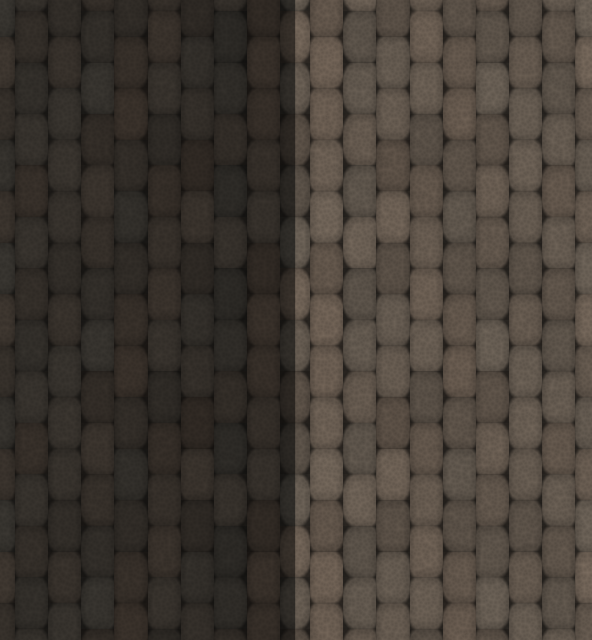
A WebGL 2 fragment shader for this texture:

```glsl
#version 300 es
precision highp float;
// Columns of rounded shingles folded down the middle: shaded left, lit right.
// Columns mirror about the fold, alternate by half a shingle, and their tones
// recur every few rows; rounded-box distances give the seams and corner gaps.

uniform vec2 u_resolution;
out vec4 outColor;

#define FOLD_X 0.4986       // fold position across the canvas
#define COLUMN_WIDTH 0.0560 // width of one column
#define FOLD_HALF 0.0253    // half width of the column on the fold
#define ROWS 12.43          // shingles down the canvas
#define ROW_PHASE 1.214     // vertical shift, in shingles
#define TONE_PERIOD 5.0     // rows before the tones recur
#define TONE_RANGE 0.24     // brightness spread between shingles
#define GRAIN_CELLS 150.0   // speckles across the canvas
#define GRAIN_DEPTH 0.16    // speckle strength
#define LIT_COLOR vec3(0.382, 0.340, 0.299)
#define SHADE_COLOR vec3(0.207, 0.186, 0.164)

float hash(vec2 p) {
    vec3 q = fract(p.xyx * vec3(0.1031, 0.1030, 0.0973));
    q += dot(q, q.yzx + 33.33);
    return fract((q.x + q.y) * q.z);
}

// Distance to the nearest scattered point
float cellular(vec2 p) {
    vec2 cell = floor(p);
    float nearest = 2.0;
    for (int j = -1; j <= 1; j++) {
        for (int i = -1; i <= 1; i++) {
            vec2 c = cell + vec2(i, j);
            vec2 seed = c + vec2(hash(c), hash(c + 71.7));
            nearest = min(nearest, distance(p, seed));
        }
    }
    return nearest;
}

float roundedBox(vec2 p, vec2 halfSize, float radius) {
    vec2 q = abs(p) - halfSize + radius;
    return length(max(q, 0.0)) + min(max(q.x, q.y), 0.0) - radius;
}

void main() {
    vec2 uv = gl_FragCoord.xy / u_resolution;
    float side = uv.x - FOLD_X;
    float fromFold = abs(side);
    float lit = smoothstep(-0.7, 0.7, side * u_resolution.x);

    // Column and row of this shingle
    float column = max(floor((fromFold - FOLD_HALF) / COLUMN_WIDTH) + 1.0, 0.0);
    float down = (1.0 - uv.y) * ROWS - ROW_PHASE - 0.5 * mod(column, 2.0);
    float row = floor(down);
    vec2 id = vec2(column, mod(row, TONE_PERIOD));

    // Local position, one column wide, flattened to make tall corners
    bool onFold = column < 0.5;
    float center = onFold ? 0.0 : FOLD_HALF + (column - 0.5) * COLUMN_WIDTH;
    vec2 local = vec2((fromFold - center) / COLUMN_WIDTH, (fract(down) - 0.5) * 1.08);
    vec2 halfSize = vec2(onFold ? FOLD_HALF / COLUMN_WIDTH : 0.5, 0.54);

    // Each edge of a column has its own corner radius
    float edge = column + step(0.0, local.x);
    float radius = onFold ? 0.42 : mix(0.20, 0.43, hash(vec2(edge * 3.7, column + 9.0)));
    float d = roundedBox(local, halfSize, radius);

    // Tone and slight warm or cool tint of the shingle
    float tone = 1.0 + TONE_RANGE * (hash(id + 13.0) - 0.5);
    float warmth = (hash(id + 47.0) - 0.5) * mix(0.10, 0.04, lit);
    vec3 color = mix(SHADE_COLOR, LIT_COLOR, lit) * tone;
    color *= vec3(1.0 + warmth, 1.0, 1.0 - 0.5 * warmth);

    // Broad light, darkest on the shaded side of the fold
    color *= 1.0 - 0.12 * (1.0 - lit) * smoothstep(0.0, 0.35, 0.35 - fromFold);

    // Speckle and mottling
    vec2 surface = vec2(uv.x, uv.y * 1.08);
    float grain = cellular(surface * GRAIN_CELLS) - 0.42;
    float mottle = sin(surface.x * 91.0 + 2.0 * sin(surface.y * 67.0))
                 * sin(surface.y * 83.0 + 1.5 * sin(surface.x * 59.0));
    color *= 1.0 + GRAIN_DEPTH * grain + 0.02 * mottle;

    // Soft rim, then the dark seams and gaps
    color *= 1.0 - 0.13 * smoothstep(-0.24, 0.0, d);
    float gap = smoothstep(-0.035, 0.085, d);
    color *= 1.0 - gap * mix(0.46, 0.56, lit);

    outColor = vec4(color, 1.0);
}
```
